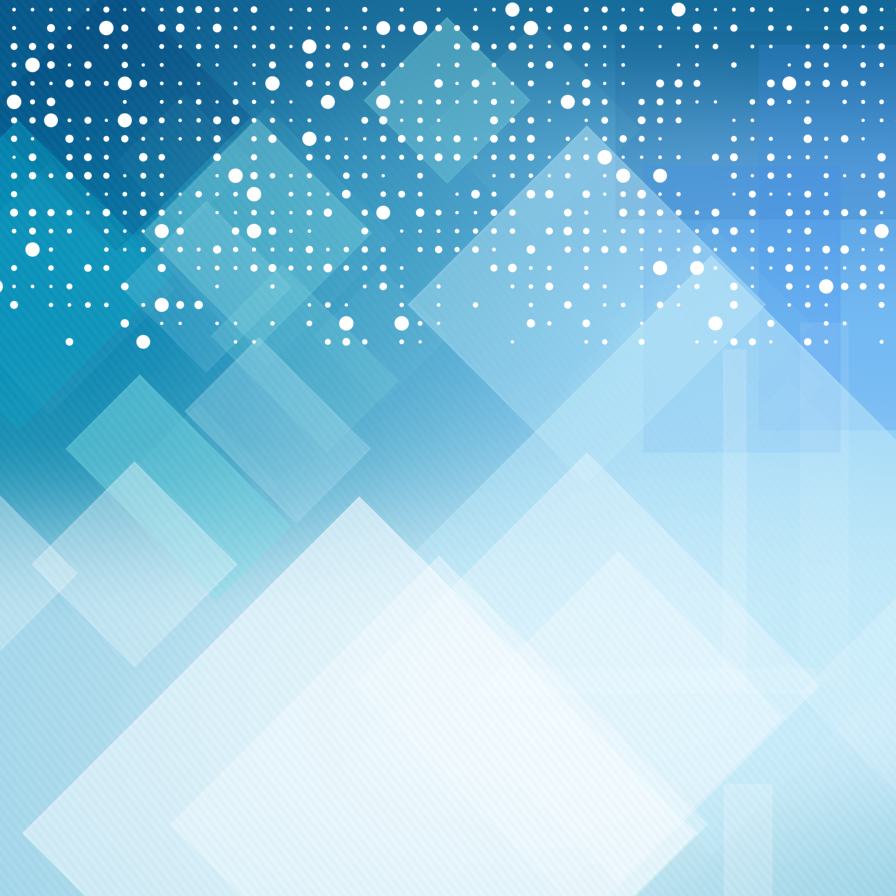
Give the GLSL for this background, as a WebGL 1 fragment shader.

```glsl
precision highp float;
// Translucent diamonds and squares over a blue gradient that pales downward,
// with a halftone grid of white dots across the top. Each panel is a box
// distance, blended in order with a fading fill and a thin bright rim.
uniform vec2 u_resolution;

float hash(vec2 p) {
  vec3 q = fract(vec3(p.xyx) * 0.1031);
  q += dot(q, q.yzx + 33.33);
  return fract((q.x + q.y) * q.z);
}

vec2 diagonal(vec2 p) {
  return vec2(p.x + p.y, p.y - p.x);
}

// Blends one box; the fill fades toward its lower end.
vec3 panel(vec3 under, vec2 offset, vec2 halfSize, vec3 tint, float alpha, float fade) {
  vec2 edge = abs(offset) - halfSize;
  float d = max(edge.x, edge.y);
  float aa = 1.2 / u_resolution.y;
  float inside = 1.0 - smoothstep(-aa, aa, d);
  float rim = inside * smoothstep(-0.005, 0.0, d);
  return mix(under, tint, alpha * (inside * fade + 0.18 * rim));
}

vec3 diamond(vec3 under, vec2 p, vec2 center, vec2 halfSize, vec3 tint, float alpha) {
  vec2 q = p - center;
  float fade = clamp(0.85 + 0.3 * q.y / (halfSize.x + halfSize.y), 0.6, 1.0);
  return panel(under, diagonal(q), halfSize, tint, alpha, fade);
}

vec3 square(vec3 under, vec2 p, vec2 center, vec2 halfSize, vec3 tint, float alpha) {
  return panel(under, p - center, halfSize, tint, alpha, 0.9);
}

vec3 backdrop(vec2 p) {
  vec3 left = mix(vec3(0.62, 0.83, 0.91), vec3(0.10, 0.56, 0.70), smoothstep(0.3, 0.52, p.y));
  left = mix(left, vec3(0.01, 0.51, 0.69), smoothstep(0.48, 0.66, p.y));
  left = mix(left, vec3(0.03, 0.35, 0.55), smoothstep(0.7, 0.97, p.y));
  vec3 right = mix(vec3(0.57, 0.81, 0.89), vec3(0.74, 0.90, 0.97), smoothstep(0.0, 0.2, p.y));
  right = mix(right, vec3(0.50, 0.77, 0.96), smoothstep(0.3, 0.62, p.y));
  right = mix(right, vec3(0.38, 0.66, 0.88), smoothstep(0.62, 0.8, p.y));
  right = mix(right, vec3(0.07, 0.41, 0.60), smoothstep(0.78, 1.0, p.y));
  vec3 color = mix(left, right, smoothstep(0.08, 0.78, p.x));
  float tealHaze = exp(-14.0 * dot(p - vec2(0.45, 0.74), p - vec2(0.45, 0.74)));
  color = mix(color, vec3(0.28, 0.63, 0.73), 0.45 * tealHaze);
  vec2 glow = (p - vec2(0.56, 0.15)) / vec2(0.42, 0.3);
  return mix(color, vec3(0.92, 0.97, 0.99), 0.65 * exp(-dot(glow, glow)));
}

vec3 dots(vec3 under, vec2 p) {
  const float pitch = 0.0206;
  vec2 grid = (vec2(p.x, 1.0 - p.y) - vec2(0.0157, 0.0107)) / pitch;
  vec2 cell = floor(grid + 0.5);
  float pick = hash(cell + 7.0);
  float size = hash(cell * 1.7 + 41.0);
  float density = 0.8 - 0.35 * smoothstep(12.0, 18.0, cell.y);
  float shown = step(pick, density) * step(cell.y, 18.5);
  float radius = 0.0018 + 0.0035 * size * size + 0.0028 * step(0.94, size);
  float d = length(grid - cell) * pitch - radius;
  float aa = 0.8 / u_resolution.y;
  return mix(under, vec3(1.0), shown * (1.0 - smoothstep(-aa, aa, d)));
}

void main() {
  vec2 p = gl_FragCoord.xy / u_resolution;
  vec3 white = vec3(0.96, 0.985, 1.0);
  vec3 ice = vec3(0.76, 0.92, 0.98);
  vec3 aqua = vec3(0.50, 0.83, 0.86);
  vec3 azure = vec3(0.25, 0.55, 0.93);
  vec3 navy = vec3(0.02, 0.25, 0.46);
  vec3 c = backdrop(p);

  // Upright blue panels on the right
  c = square(c, p, vec2(0.85, 0.86), vec2(0.163, 0.105), navy, 0.12);
  c = square(c, p, vec2(0.828, 0.655), vec2(0.11, 0.16), azure, 0.27);
  c = square(c, p, vec2(0.925, 0.735), vec2(0.078, 0.215), azure, 0.22);

  // Faint scattered diamonds
  for (int i = 0; i < 18; i++) {
    float k = float(i);
    vec2 center = vec2(hash(vec2(k, 3.0)), hash(vec2(k, 19.0)));
    float size = 0.05 + 0.1 * hash(vec2(k, 31.0));
    c = diamond(c, p, center, vec2(size), mix(ice, aqua, center.y), 0.08);
  }

  // Deep diamonds, upper left
  c = diamond(c, p, vec2(0.13, 0.87), vec2(0.15), navy, 0.3);
  c = diamond(c, p, vec2(0.02, 0.693), vec2(0.173), vec3(0.04, 0.66, 0.78), 0.4);

  // Middle diamonds
  c = diamond(c, p, vec2(0.499, 0.888), vec2(0.093), aqua, 0.45);
  c = diamond(c, p, vec2(0.287, 0.74), vec2(0.128), aqua, 0.42);
  c = diamond(c, p, vec2(0.23, 0.68), vec2(0.096), ice, 0.18);
  c = diamond(c, p, vec2(0.34, 0.6), vec2(0.08, 0.13), aqua, 0.28);
  c = diamond(c, p, vec2(0.31, 0.52), vec2(0.083, 0.125), ice, 0.32);
  c = diamond(c, p, vec2(0.199, 0.456), vec2(0.083, 0.169), vec3(0.5, 0.87, 0.9), 0.48);
  c = diamond(c, p, vec2(0.655, 0.66), vec2(0.2), ice, 0.45);
  c = diamond(c, p, vec2(0.794, 0.38), vec2(0.335), ice, 0.52);

  // Pale diamonds, lower half
  c = diamond(c, p, vec2(0.15, 0.37), vec2(0.115), white, 0.38);
  c = diamond(c, p, vec2(0.0, 0.36), vec2(0.087), white, 0.35);
  c = diamond(c, p, vec2(0.655, 0.235), vec2(0.26), white, 0.34);
  c = diamond(c, p, vec2(0.401, 0.07), vec2(0.376), white, 0.6);
  c = diamond(c, p, vec2(0.49, 0.08), vec2(0.3), white, 0.42);
  c = diamond(c, p, vec2(0.69, 0.2), vec2(0.185), white, 0.35);
  c = diamond(c, p, vec2(1.0, 0.225), vec2(0.108), white, 0.2);

  // Upright light strips
  c = square(c, p, vec2(0.82, 0.42), vec2(0.013, 0.19), white, 0.18);
  c = square(c, p, vec2(0.92, 0.44), vec2(0.027, 0.2), white, 0.1);
  c = square(c, p, vec2(0.7, 0.24), vec2(0.21, 0.014), white, 0.15);
  c = square(c, p, vec2(0.835, 0.06), vec2(0.027, 0.065), white, 0.25);

  // Fine diagonal hatching, then the dots
  float hatch = sin(620.0 * (p.x + 0.8 * p.y));
  c += 0.01 * hatch * smoothstep(0.9, 0.1, p.x * p.y + 0.2);
  gl_FragColor = vec4(dots(c, p), 1.0);
}
```
